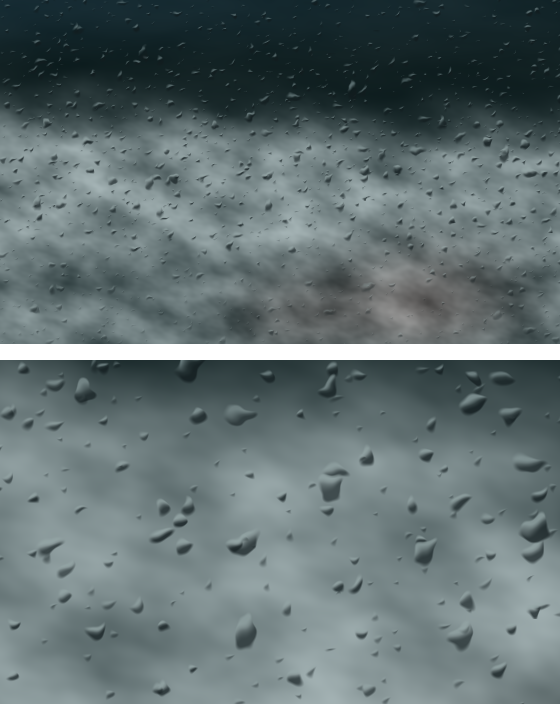
Top, the full canvas; bottom, a detail of the centre.
Reproduce this texture procedurally as a Shadertoy shader.

```glsl
// Rain drops on a window pane in front of a blurred, foaming sea.

vec2 hash2(vec2 p) {
    vec3 a = fract(p.xyx * vec3(0.1031, 0.1030, 0.0973));
    a += dot(a, a.yzx + 33.33);
    return fract((a.xx + a.yz) * a.zy);
}

vec2 gradientAt(vec2 cell) {
    float angle = 6.2832 * hash2(cell + 71.0).x;
    return vec2(cos(angle), sin(angle));
}

float gradientNoise(vec2 p) {
    vec2 i = floor(p), f = p - i;
    vec2 u = f * f * f * (f * (f * 6.0 - 15.0) + 10.0);
    vec2 e = vec2(1, 0);
    float low = mix(dot(gradientAt(i), f), dot(gradientAt(i + e), f - e), u.x);
    float high = mix(dot(gradientAt(i + e.yx), f - e.yx), dot(gradientAt(i + 1.0), f - 1.0), u.x);
    return mix(low, high, u.y);
}

float fbm(vec2 p) {
    float sum = 0.0, gain = 0.6;
    for (int i = 0; i < 4; i++) {
        sum += gain * gradientNoise(p);
        p = mat2(1.6, 1.2, -1.2, 1.6) * p + 17.3;
        gain *= 0.5;
    }
    return sum;
}

// How far a point lies inside the foam, from dark water (0) to surf (1)
float foamAmount(vec2 p) {
    float shore = 0.69 - 0.06 * smoothstep(0.5, 1.3, p.x);
    return smoothstep(0.12, -0.13, p.y - shore + 0.12 * gradientNoise(p * vec2(3.0, 5.0)));
}

vec3 sea(vec2 p) {
    float foam = foamAmount(p);
    float blotches = fbm(vec2(p.x + 0.4 * p.y, p.y) * vec2(5.5, 8.0) + 4.0);
    float surf = 0.43 + 0.13 * exp(-pow((p.y - 0.42) / 0.17, 2.0)) + 0.42 * blotches;

    // Dark water, a little lighter and bluer towards the upper left
    float glow = smoothstep(0.78, 1.0, p.y) * (1.0 - 0.35 * p.x);
    float water = 0.125 + 0.05 * glow + 0.05 * fbm(p * vec2(2.0, 6.0));
    float light = clamp(mix(water, surf, foam), 0.08, 0.7);
    vec3 color = vec3(light - 0.06, light, light + 0.006);
    color += vec3(-0.025, 0.0, 0.025) * glow;

    // Brown sand shows through near the bottom
    float sand = exp(-dot(p - vec2(1.22, 0.12), (p - vec2(1.22, 0.12)) * vec2(14, 40)));
    sand += 0.5 * exp(-dot(p - vec2(0.85, 0.08), (p - vec2(0.85, 0.08)) * vec2(30, 60)));
    return color + sand * vec3(0.02, -0.045, -0.055);
}

// One grid of jittered drops; each shows the scene upside down
vec3 addDrops(vec3 color, vec2 p, float cellSize, float density, vec2 radii, float strength) {
    float soft = max(1.2 / iResolution.y, 0.0015);
    vec2 warp = vec2(gradientNoise(p * 65.0), gradientNoise(p * 65.0 + 40.0));
    vec2 warped = p + 0.45 * radii.y * warp;
    vec2 home = floor(p / cellSize);
    for (int y = -1; y <= 1; y++)
    for (int x = -1; x <= 1; x++) {
        vec2 cell = home + vec2(x, y);
        vec2 seed = cell + 900.0 * cellSize;
        vec2 place = hash2(seed), shape = hash2(seed + 31.7), kind = hash2(seed + 57.1);
        if (kind.x > density) continue;

        vec2 center = (cell + 0.1 + 0.8 * place) * cellSize;
        float radius = mix(radii.x, radii.y, kind.y * kind.y);
        float stretch = 1.0 + 1.3 * shape.y * shape.y;
        float angle = 0.75 + 1.9 * (shape.x - 0.5);
        mat2 turn = mat2(cos(angle), sin(angle), -sin(angle), cos(angle));

        // Bent, tapered ellipse in the frame of the drop
        vec2 q = (warped - center) * turn / vec2(radius * stretch, radius);
        q.y += (place.x - 0.5) * 0.8 * q.x * q.x;
        q.y *= 1.0 + 0.35 * clamp(q.x, -1.0, 1.0);
        float mask = 1.0 - smoothstep(-soft, soft, (length(q) - 1.0) * radius);

        float height = dot(turn * q, vec2(-0.35, 0.94));
        float bright = smoothstep(0.0, 0.65, height);
        float shade = smoothstep(0.35, -0.45, height);
        vec3 pale = mix(vec3(0.43, 0.51, 0.52), vec3(0.60, 0.67, 0.67), foamAmount(center));
        vec3 drop = mix(color * 0.9, vec3(0.07, 0.11, 0.12), 0.8 * shade);
        drop = mix(drop, pale, 0.8 * bright);
        color = mix(color, drop, mask * strength * mix(0.65, 1.0, place.y));
    }
    return color;
}

void mainImage(out vec4 fragColor, in vec2 fragCoord) {
    vec2 p = fragCoord / iResolution.y;
    vec3 color = sea(p);

    // Most drops gather in a belt above the surf; fine ones reach the bottom
    float belt = smoothstep(0.1, 0.5, p.y) * smoothstep(1.1, 0.72, p.y);
    float strength = mix(0.55, 1.0, smoothstep(0.1, 0.4, p.y));
    color = addDrops(color, p, 0.023, 0.28, vec2(0.0016, 0.0036), 0.6 * strength);
    color = addDrops(color, p, 0.042, 0.22 + 0.42 * belt, vec2(0.0035, 0.0085), strength);
    color = addDrops(color, p, 0.075, 0.10 + 0.36 * belt, vec2(0.006, 0.0135), strength);

    fragColor = vec4(clamp(color, 0.0, 1.0), 1.0);
}
```
